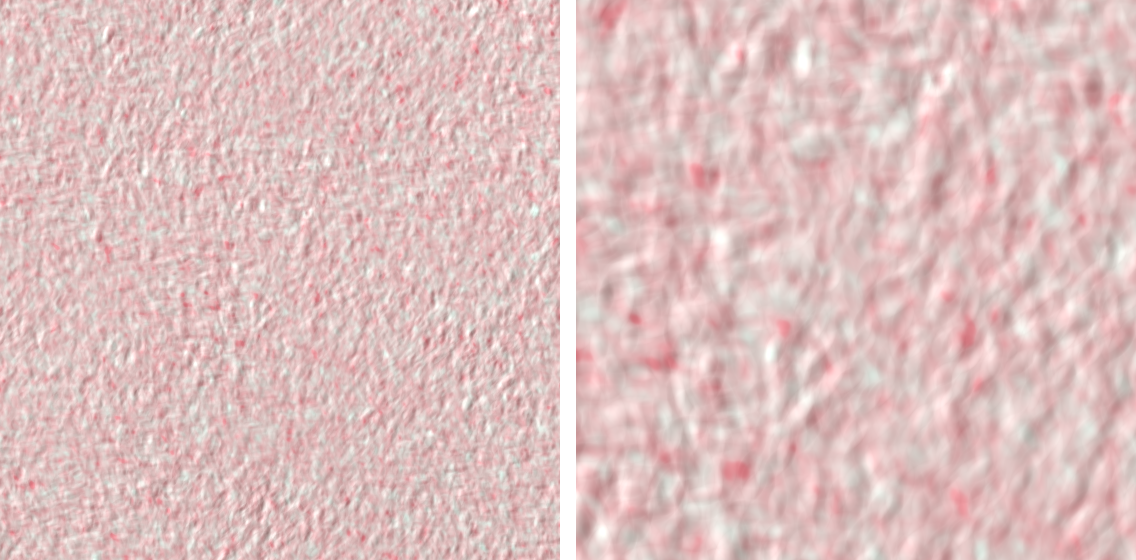
Left, the full canvas; right, a detail of the centre.
Give the GLSL for this texture, as a WebGL 2 fragment shader.

```glsl
#version 300 es
precision highp float;
// Rough pink and white plaster: short soft flakes are scattered in jittered
// cells at two sizes. Each flake adds a side-lit slope and a pink or white
// tint; slow layered sines drift the grain direction, relief and brightness.

#define COARSE_CELLS 46.0
#define FINE_CELLS 86.0
#define FLAKES_PER_CELL 3
#define FLAKE_SIZE vec2(0.95, 0.50)
#define GRAIN_ANGLE 1.95
#define ANGLE_SPREAD 2.2
#define LIGHT_DIR vec2(-0.86, 0.51)
#define BASE_COLOR vec3(0.868, 0.752, 0.747)
#define RELIEF_COLOR vec3(0.052, 0.062, 0.061)
#define TINT_COLOR vec3(0.006, -0.038, -0.031)
#define RED_FLECK vec3(0.005, -0.070, -0.060)

uniform vec2 u_resolution;
out vec4 fragColor;

// Four random values in 0..1 from integer keys.
vec4 hash4(ivec4 key) {
  uvec4 v = uvec4(key) * 1664525u + 1013904223u;
  for (int i = 0; i < 2; i++) {
    v.x += v.y * v.w;
    v.y += v.z * v.x;
    v.z += v.x * v.y;
    v.w += v.y * v.z;
    v ^= v >> 16u;
  }
  return vec4(v >> 8u) / 16777216.0;
}

// Smooth drift in about -1..1 from layered sines.
float drift(vec2 p) {
  float sum = 0.0;
  for (int i = 0; i < 4; i++) {
    float k = float(i);
    vec2 dir = vec2(cos(k * 2.4), sin(k * 2.4));
    sum += sin(dot(p, dir) * (1.0 + 0.45 * k) + 1.7 * k + 0.8 * sin(p.x - p.y));
  }
  return sum * 0.4;
}

// Sum of oriented flakes: x is the lit slope, y the tint, both near unit spread.
vec2 flakes(vec2 p, float grainAngle, int seed) {
  ivec2 home = ivec2(floor(p));
  vec2 sum = vec2(0.0);
  for (int y = -1; y <= 1; y++)
  for (int x = -1; x <= 1; x++)
  for (int k = 0; k < FLAKES_PER_CELL; k++) {
    ivec2 cell = home + ivec2(x, y);
    vec4 rnd = hash4(ivec4(cell, k, seed));
    float angle = grainAngle + (rnd.z - 0.5) * ANGLE_SPREAD;
    vec2 along = vec2(cos(angle), sin(angle));
    vec2 across = vec2(-along.y, along.x);
    vec2 offset = p - vec2(cell) - rnd.xy;
    vec2 local = vec2(dot(offset, along), dot(offset, across)) / FLAKE_SIZE;
    float body = max(0.0, 1.0 - dot(local, local));

    // Derivative of the rounded body along the light direction.
    vec2 lightLocal = vec2(dot(LIGHT_DIR, along), dot(LIGHT_DIR, across));
    float slope = 4.0 * body * dot(local / FLAKE_SIZE, lightLocal);
    float height = rnd.w * 2.0 - 1.0;
    float tint = fract(rnd.z * 64.0) * 2.0 - 1.0;
    sum += vec2(height * slope, tint * body * body);
  }
  return sum / vec2(1.69, 0.55);
}

void main() {
  vec2 uv = gl_FragCoord.xy / u_resolution.y;

  // Broad variation across the surface.
  float grainAngle = GRAIN_ANGLE + 0.45 * drift(uv * 7.0);
  float roughness = 1.0 + 0.22 * drift(uv * 11.0 + 4.0);
  float patchTint = drift(uv * 19.0 + 9.0);

  // Two sizes of flakes.
  vec2 coarse = flakes(uv * COARSE_CELLS, grainAngle, 1);
  vec2 fine = flakes(uv * FINE_CELLS + 17.3, grainAngle, 2);
  float relief = (0.82 * coarse.x + 0.50 * fine.x) * roughness;
  float tint = 0.72 * coarse.y + 0.62 * fine.y + 0.15 * patchTint;

  // Shade, tint and a few stronger red flecks.
  vec3 color = BASE_COLOR + RELIEF_COLOR * relief + TINT_COLOR * tint;
  color += RED_FLECK * smoothstep(1.7, 3.2, tint);
  color += 0.008 * drift(uv * 5.0 + 2.0) + 0.016 * (uv.y - 0.5);
  fragColor = vec4(clamp(color, 0.0, 1.0), 1.0);
}
```
